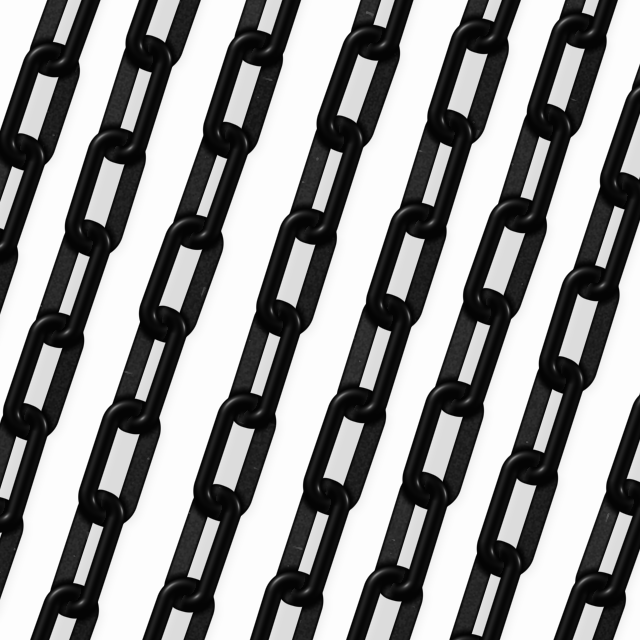
This pattern is drawn by a Shadertoy shader. Its source:

```glsl
// Slanted rows of glossy black chain on a white ground.
// Each link is a stadium-shaped ring given a height by its tilt; neighbouring links
// tilt opposite ways, so sorting by height makes them interlock.

const int CHAINS = 8;
const float PITCH = 0.1517;              // distance between link centres
const float REACH = 0.0892;              // half length of a link's centre line
const vec2 UP_CHAIN = vec2(0.318, 0.948);

struct Link {
    float dist;     // signed distance to the outline
    float height;   // towards the viewer
    float shade;
    float shadow;   // thrown on the ground
};

float hash(vec2 p) {
    vec3 q = fract(vec3(p.xyx) * 0.1031);
    q += dot(q, q.yzx + 33.33);
    return fract((q.x + q.y) * q.z);
}

float noise(vec2 p) {
    vec2 i = floor(p), f = fract(p);
    f = f * f * (3.0 - 2.0 * f);
    return mix(mix(hash(i), hash(i + vec2(1, 0)), f.x),
               mix(hash(i + vec2(0, 1)), hash(i + vec2(1, 1)), f.x), f.y);
}

// Offset from the nearest point of an upright segment
vec2 fromSegment(vec2 p, float halfLength) {
    p.y -= clamp(p.y, -halfLength, halfLength);
    return p;
}

float highlight(vec3 normal, vec3 light, float tightness) {
    return pow(max(dot(normal, normalize(light)), 0.0), tightness);
}

// Polished bar: dark body, soft streaks and a sharp glint on the bends
float glossyShade(vec3 normal) {
    vec3 key = vec3(-0.45, 0.30, 0.85), rim = vec3(0.60, 0.35, 0.72);
    return 0.015 + 0.22 * highlight(normal, key, 14.0)
                 + 0.30 * highlight(normal, key, 90.0)
                 + 0.12 * highlight(normal, rim, 16.0)
                 + 0.40 * highlight(normal, rim, 110.0);
}

// Matte receding bar with grain and a few pale chips
float matteShade(vec2 p, float across, float tone) {
    float grain = noise(p * 340.0) - 0.5;
    float chips = smoothstep(0.93, 0.99, noise(p * 95.0));
    float edge = 1.0 - 0.85 * smoothstep(0.65, 1.0, abs(across));
    return (tone + 0.06 * grain) * edge + 0.15 * chips;
}

// facing is -1 when the left bar is nearer, +1 when the right one is
Link makeLink(vec2 p, float facing, float seed) {
    float radius = (facing < 0.0 ? 0.0305 : 0.0245) * (0.93 + 0.14 * seed);
    float straight = REACH - radius;
    vec2 local = p;
    local.x -= (fract(seed * 17.0) - 0.5) * 0.05 * p.y;

    vec2 q = fromSegment(local, straight);
    float len = max(length(q), 1e-5);
    float lean = facing * q.x / radius;
    float nearness = smoothstep(-0.65, 0.1, lean);
    float bar = mix(0.0155, 0.0140, nearness);
    float across = clamp((len - radius) / bar, -1.0, 1.0);
    float bulge = sqrt(1.0 - across * across);

    Link link;
    link.dist = abs(len - radius) - bar;
    link.height = lean * radius + bar * bulge;
    float tone = (facing < 0.0 ? 0.11 : 0.17) + 0.04 * (seed - 0.5);
    link.shade = mix(matteShade(p + seed * 7.0, across, tone),
                     glossyShade(vec3(q / len * across, bulge)), nearness);
    vec2 shadowOffset = fromSegment(local - vec2(0.008, -0.004), straight);
    float shadowDist = length(shadowOffset) - radius - bar;
    link.shadow = 1.0 - smoothstep(-0.035, 0.012, shadowDist);
    return link;
}

float paint(float ground, Link link, float pixel) {
    return mix(ground, link.shade, 1.0 - smoothstep(-pixel, pixel, link.dist));
}

Link linkAt(vec2 p, float index, float chain) {
    float facing = mod(index, 2.0) < 0.5 ? -1.0 : 1.0;
    float seed = hash(vec2(index + 40.0, chain * 3.0 + 5.0));
    return makeLink(p - vec2(0.0, index * PITCH), facing, seed);
}

// Position in a chain's frame: x across, y along; rows are unevenly spaced and staggered
vec2 chainFrame(vec2 p, float chain) {
    float start = -0.013 + 0.1628 * chain + 0.0117 * cos(1.337 * (chain - 3.8));
    vec2 q = p - vec2(start, 0.629);
    q = vec2(dot(q, vec2(UP_CHAIN.y, -UP_CHAIN.x)), dot(q, UP_CHAIN));
    float stagger = abs(mod(chain, 5.0) - 1.0) < 0.5 ? PITCH : 0.0;
    float slack = step(5.5, chain) * (chain - 6.5) * 0.059;
    q.y -= 0.2167 + 0.0096 * chain - stagger - slack;
    return q;
}

void mainImage(out vec4 fragColor, in vec2 fragCoord) {
    vec2 p = fragCoord / iResolution.y;
    float pixel = 0.8 / iResolution.y;
    float shade = 0.992;
    for (int i = 0; i < CHAINS; i++) {
        float chain = float(i);
        vec2 q = chainFrame(p, chain);
        float index = floor(q.y / PITCH);
        Link low = linkAt(q, index, chain), high = linkAt(q, index + 1.0, chain);
        if (low.height > high.height) { Link other = low; low = high; high = other; }

        // Ground shadow, then the lower link darkened at contact, then the upper one
        shade *= 1.0 - 0.13 * max(low.shadow, high.shadow);
        low.shade *= 0.15 + 0.85 * smoothstep(0.0, 0.012, high.dist);
        shade = paint(paint(shade, low, pixel), high, pixel);
    }
    fragColor = vec4(vec3(shade), 1.0);
}
```
